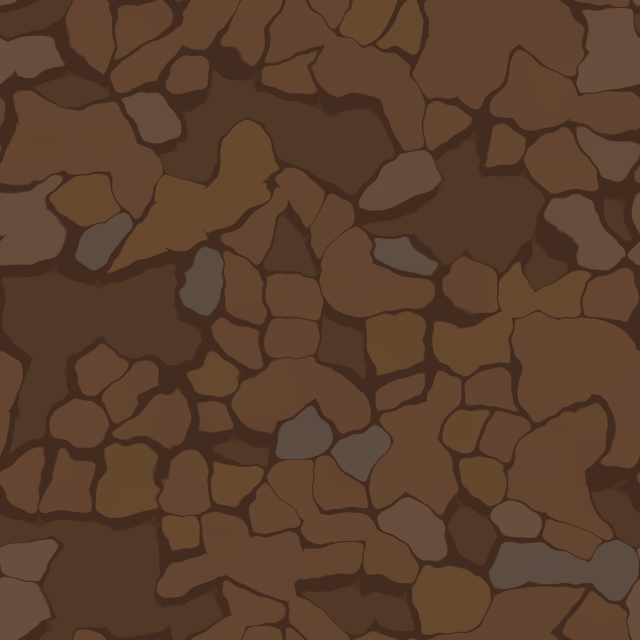
This texture is drawn by a Shadertoy shader. Its source:

```glsl
// Tiling wall of irregular flat-coloured brown stones with dark joints and shaded recesses.
#define GRID vec2(12.0, 14.0)   // small stones across and up
#define BLOCK vec2(3.0, 2.0)    // small stones merged into a large one
#define LONERS 0.42             // share of small stones left unmerged
#define RECESS 0.15             // share of sunken stones
#define JOINT_MIN 0.0008
#define JOINT_MAX 0.0068
#define ROUNDING 0.0042
#define SHADOW vec2(0.005, 0.019)
#define SOFT 0.0013

const vec3 JOINT_COLOR  = vec3(0.262, 0.172, 0.120);
const vec3 RECESS_COLOR = vec3(0.320, 0.220, 0.153);
const vec3 BROWN = vec3(0.388, 0.270, 0.190);
const vec3 OCHRE = vec3(0.396, 0.284, 0.178);
const vec3 MAUVE = vec3(0.406, 0.300, 0.235);
const vec3 GREY  = vec3(0.368, 0.304, 0.258);
const float TAU = 6.28318;

struct Stone { float id; float edge; };

vec2 hash2(vec2 p) {
    vec3 q = fract(p.xyx * vec3(0.1031, 0.1030, 0.0973));
    q += dot(q, q.yzx + 33.33);
    return fract((q.xx + q.yz) * q.zy);
}

// Value noise that wraps after a whole period
float noise(vec2 uv, vec2 period, float seed) {
    vec2 p = uv * period;
    vec2 i = floor(p), f = fract(p);
    f = f * f * (3.0 - 2.0 * f);
    float a = hash2(mod(i, period) + seed).x;
    float b = hash2(mod(i + vec2(1, 0), period) + seed).x;
    float c = hash2(mod(i + vec2(0, 1), period) + seed).x;
    float d = hash2(mod(i + vec2(1, 1), period) + seed).x;
    return mix(mix(a, b, f.x), mix(c, d, f.x), f.y);
}

vec2 noise2(vec2 uv, vec2 period, float seed) {
    return vec2(noise(uv, period, seed), noise(uv, period, seed + 57.0)) - 0.5;
}

vec2 siteOf(vec2 cell) {
    return 0.08 + 0.84 * hash2(mod(cell, GRID) + 3.0);
}

// Identity of the stone that owns a cell; all recesses share identity zero
float stoneId(vec2 cell) {
    cell = mod(cell, GRID);
    vec2 site = cell + siteOf(cell);
    vec2 blocks = GRID / BLOCK;
    float wave = 0.9 * sin(site.x * TAU * 2.0 / GRID.x);
    float row = mod(floor((site.y + wave) / BLOCK.y), blocks.y);
    float stagger = BLOCK.x * hash2(vec2(row, 71.0)).x;
    float column = mod(floor((site.x + stagger) / BLOCK.x), blocks.x);
    bool loner = hash2(cell + 19.0).x < LONERS;
    float id = loner ? hash2(cell + 43.0).y : hash2(vec2(column, row) + 91.0).x;
    return id < RECESS ? 0.0 : id;
}

// Nearest stone and rounded distance to its border, in canvas units
Stone findStone(vec2 uv) {
    vec2 p = uv * GRID;
    vec2 base = floor(p), home = base, nearest = vec2(0.0);
    float best = 1e9;
    for (int y = -1; y <= 1; y++)
    for (int x = -1; x <= 1; x++) {
        vec2 cell = base + vec2(x, y);
        vec2 r = (cell + siteOf(cell) - p) / GRID;
        if (dot(r, r) < best) { best = dot(r, r); nearest = r; home = cell; }
    }
    float id = stoneId(home), sum = 1e-9;
    for (int y = -2; y <= 2; y++)
    for (int x = -2; x <= 2; x++) {
        vec2 cell = home + vec2(x, y);
        if (stoneId(cell) == id) continue;
        vec2 r = (cell + siteOf(cell) - p) / GRID;
        float border = (dot(r, r) - best) / (2.0 * length(r - nearest));
        sum += exp(-border / ROUNDING);
    }
    return Stone(id, -log(sum) * ROUNDING);
}

vec3 stoneColor(float id) {
    if (id == 0.0) return RECESS_COLOR;
    float pick = fract(id * 37.0);
    vec3 color = pick < 0.13 ? GREY : pick < 0.31 ? OCHRE : pick < 0.50 ? MAUVE : BROWN;
    return color * (0.985 + 0.03 * fract(id * 91.0));
}

void mainImage(out vec4 fragColor, in vec2 fragCoord) {
    vec2 uv = fragCoord / iResolution.xy;

    // Bend and roughen the outlines
    vec2 p = uv + 0.050 * noise2(uv, vec2(7.0, 9.0), 5.0)
                + 0.018 * noise2(uv, vec2(22.0, 26.0), 13.0)
                + 0.006 * noise2(uv, vec2(60.0, 68.0), 29.0);

    Stone stone = findStone(p);
    vec3 color = stoneColor(stone.id);
    color *= 0.99 + 0.02 * noise(uv, vec2(14.0, 18.0), 37.0);

    // Shadow cast into recesses by the stones above
    if (stone.id == 0.0) {
        Stone above = findStone(p + SHADOW);
        float inside = max(above.edge, 0.0) * (above.id == 0.0 ? 1.0 : -1.0);
        color = mix(JOINT_COLOR, color, smoothstep(-SOFT, SOFT, inside));
    }

    // Joints of uneven width
    float swell = smoothstep(0.15, 0.9, noise(uv, vec2(11.0, 15.0), 83.0));
    float width = mix(JOINT_MIN, JOINT_MAX, swell);
    color = mix(JOINT_COLOR, color, smoothstep(width - SOFT, width + SOFT, stone.edge));

    fragColor = vec4(color, 1.0);
}
```
